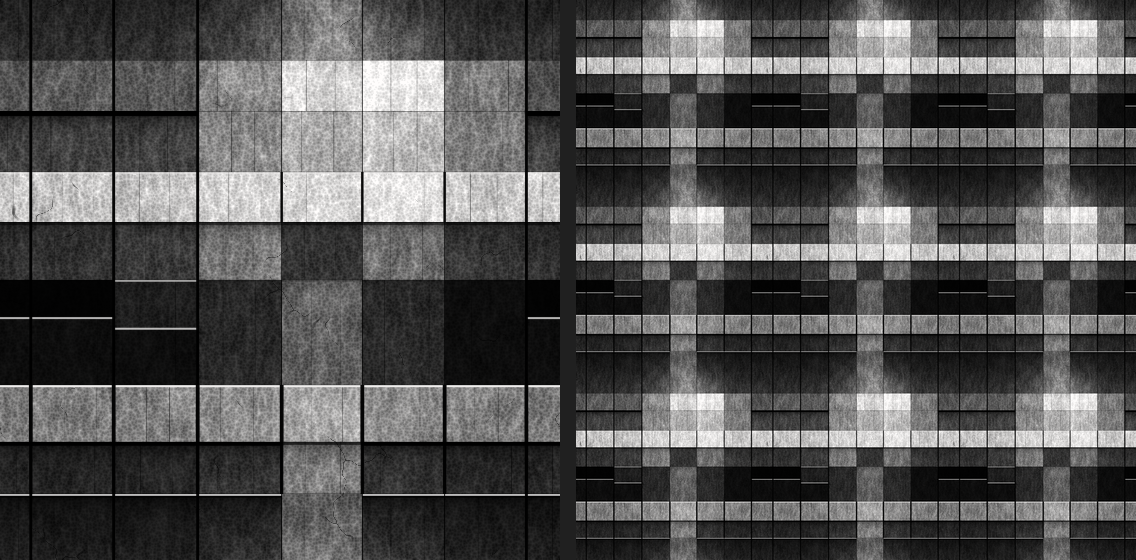
Left, the tile; right, the same tile 3 across and 3 down.
Reproduce this texture procedurally as a Shadertoy shader.

```glsl
// A wall of grey concrete panels, seven columns by eight uneven rows, under a soft lamp.
// Panel tones depend on the distance to a bright axis; joints, lit edges and shadows
// add relief, and wrapping cellular noise wears the surface. Both directions tile.

const float TAU = 6.2831853;
const float COLUMNS[9] = float[9](.055, .203, .353, .503, .647, .794, .940, 1.055, 2.);
const float ROWS[9] = float[9](.1185, .211, .3125, .5, .603, .693, .801, .892, 1.1185);

// Per row, upwards: tone on the axis, beside it, and further out
const vec3 TONES[8] = vec3[8](
    vec3(.54, .23, .17), vec3(.67, .62, .59), vec3(.40, .18, .06), vec3(.25, .53, .25),
    vec3(.95, .94, .91), vec3(.75, .60, .29), vec3(.92, .54, .40), vec3(.38, .14, .10));

// Shadow at the top of each row, for the same three zones
const vec3 SHADOWS[8] = vec3[8](
    vec3(.6, 1., 1.), vec3(0.), vec3(.1), vec3(.5),
    vec3(0.), vec3(0., 0., 1.3), vec3(0.), vec3(0., 1., 1.));

// Lit top edge and half width of the inner joints
const vec2 RELIEF[8] = vec2[8](
    vec2(0., .003), vec2(1., .0034), vec2(0., .0006), vec2(0., .0006),
    vec2(.5, .0022), vec2(0., .0006), vec2(0., .0006), vec2(.8, .0008));

vec2 hash2(vec2 p) {
    vec3 q = fract(p.xyx * vec3(.1031, .1030, .0973));
    q += dot(q, q.yzx + 33.33);
    return fract((q.xx + q.yz) * q.zy);
}

// Distances to the nearest and second nearest point; wraps after n cells
vec2 cellular(vec2 uv, vec2 n) {
    vec2 p = uv * n, id = floor(p), nearest = vec2(9.);
    for (int j = -1; j <= 1; j++)
    for (int i = -1; i <= 1; i++) {
        vec2 cell = id + vec2(i, j);
        float d = length(cell + hash2(mod(cell, n)) - p);
        nearest = d < nearest.x ? vec2(d, nearest.x) : vec2(nearest.x, min(nearest.y, d));
    }
    return nearest;
}

// Lower bound, upper bound and index of the span that holds t
vec3 findSpan(float edges[9], float t) {
    vec3 span = vec3(edges[0], edges[1], 0.);
    for (int i = 1; i < 8; i++)
        if (t >= edges[i]) span = vec3(edges[i], edges[i + 1], float(i));
    return span;
}

float band(float d, float halfWidth, float px) {
    return 1. - smoothstep(halfWidth - px, halfWidth + px, abs(d));
}

// Joints 3 to 5 are fine, the others are open gaps
float jointWidth(float joint, float fine) {
    return max(fine, .0026 * step(1.5, abs(joint - 4.)));
}

// Mottling, vertical streaks and grain, around zero
float concrete(vec2 uv) {
    vec2 warped = uv + .006 * sin(TAU * (uv.yx * vec2(7., 9.) + uv * 4.));
    return .35 * cellular(warped, vec2(17., 13.)).x + .45 * cellular(warped, vec2(75., 15.)).x
         + .4 * cellular(uv, vec2(97., 61.)).x + .65 * cellular(uv, vec2(190.)).x - .87;
}

// Sparse hairline cracks along warped cell borders
float cracks(vec2 uv, float px) {
    vec2 warped = uv + .008 * sin(TAU * (uv.yx * 13. + uv * 5.)) + .002 * sin(TAU * uv.yx * 41.);
    vec2 d = cellular(warped, vec2(10., 9.));
    float patches = smoothstep(.62, .8, cellular(uv, vec2(8., 11.)).x);
    return band(d.y - d.x, .012, 5. * px) * patches;
}

void mainImage(out vec4 fragColor, in vec2 fragCoord) {
    vec2 uv = fragCoord / iResolution.xy;
    float px = .7 / min(iResolution.x, iResolution.y);
    float x = uv.x + step(uv.x, COLUMNS[0]);
    float y = uv.y + step(uv.y, ROWS[0]);
    vec3 column = findSpan(COLUMNS, x), rowSpan = findSpan(ROWS, y);
    int row = int(rowSpan.z);
    float depth = rowSpan.y - y;
    vec2 id = vec2(column.z, rowSpan.z), chance = hash2(id + 5.);

    // Panel tone and lamp light
    float axis = row == 5 || row == 6 ? 3.5 : 3.;
    int zone = int(min(abs(column.z - axis), 2.));
    float tone = TONES[row][zone] * (.92 + .16 * chance.x);
    float lamp = exp(2.6 * (cos(TAU * (x - .6)) - 1.));
    if (row == 7) tone = mix(tone, .22 + .38 * lamp, exp(-pow((y - .885) / .12, 2.)));
    tone *= .94 + .06 * cos(TAU * (x - .53));

    // Stepped recess on the left of the tall row
    float lit = RELIEF[row].x * band(depth, .004, px) * (row == 7 && zone == 0 ? 0. : 1.);
    if (row == 2 && (id.x < 1.5 || id.x > 5.5)) {
        bool narrow = id.x == 1.;
        float ledge = narrow ? .413 : .432;
        tone = mix(.055, narrow ? .12 : .012, step(ledge, y));
        lit = max(band(y - ledge, .0018, px), narrow ? band(depth, .003, px) : 0.) * .75;
    }

    // Surface wear, stronger on dark panels
    tone *= 1. + mix(1.1, .28, tone) * concrete(uv);
    tone += .1 * smoothstep(.16, .04, cellular(uv, vec2(83., 71.)).x) * tone;
    tone *= 1. - .45 * cracks(uv, px);

    // Faint board marks inside each panel
    float s = x - column.x, width = column.y - column.x;
    for (int i = 0; i < 2; i++) {
        vec2 mark = hash2(id + float(i) * 17.);
        float place = width * (.22 + .4 * float(i) + .2 * mark.x);
        tone *= 1. - .5 * mark.y * band(s - place, .0007, px);
    }

    // Cast shadow, lit edge and open joints
    float shadow = SHADOWS[row][zone];
    tone *= 1. - min(.8 * shadow, .9) * exp(-depth / .016);
    tone *= 1. - min(shadow, 1.) * band(depth, .003 + .004 * shadow, px);
    tone = mix(tone, .94, lit);
    float leftGap = band(s, jointWidth(column.z, RELIEF[row].y), px);
    float rightGap = band(column.y - x, jointWidth(mod(column.z + 1., 7.), RELIEF[row].y), px);
    tone *= 1. - .97 * max(leftGap, rightGap);
    tone *= 1. - .4 * band(min(depth, y - rowSpan.x), .0006, px);

    fragColor = vec4(clamp(tone, 0., 1.) * vec3(1., .994, .99), 1.);
}
```
